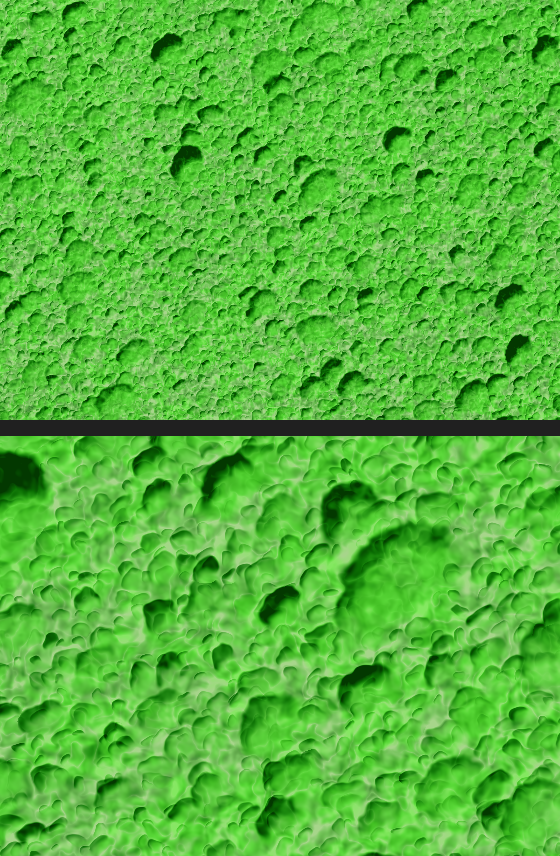
Top: the whole. Bottom: its middle third, enlarged.
Write a Shadertoy shader that draws this texture.

```glsl
#define LIGHT_DIR vec2(-0.6, 0.8)
#define GRAIN_ANGLE 0.65
#define SURFACE_TONE 0.78
#define FLOOR_TONE 0.66
#define SHADOW_DEPTH 0.66
#define ROUGHNESS 0.85
#define STRANDS 0.20
#define GRIT 0.26
#define PALENESS 1.0
#define LAYERS 5

const vec3 RAMP[6] = vec3[6](
    vec3(0.01, 0.22, 0.00), vec3(0.04, 0.43, 0.01), vec3(0.14, 0.60, 0.07),
    vec3(0.25, 0.74, 0.13), vec3(0.35, 0.85, 0.22), vec3(0.52, 0.91, 0.38));
const vec3 PALE_TINT = vec3(0.09, -0.05, 0.11);

vec3 hash3(vec2 p) {
    vec3 q = fract(p.xyx * vec3(0.1031, 0.1030, 0.0973));
    q += dot(q, q.yxz + 33.33);
    return fract((q.xxy + q.yzz) * q.zyx);
}

float noise(vec2 p) {
    vec2 i = floor(p), f = fract(p);
    f = f * f * (3.0 - 2.0 * f);
    vec2 e = vec2(0.0, 1.0);
    return mix(mix(hash3(i).x, hash3(i + e.yx).x, f.x),
               mix(hash3(i + e.xy).x, hash3(i + e.yy).x, f.x), f.y);
}

float fbm(vec2 p) {
    float sum = 0.0, amp = 0.5;
    for (int i = 0; i < 3; i++) {
        sum += amp * noise(p);
        p = mat2(1.6, 1.2, -1.2, 1.6) * p + 7.3;
        amp *= 0.6;
    }
    return sum;
}

mat2 rotation(float a) {
    float c = cos(a), s = sin(a);
    return mat2(c, -s, s, c);
}

// Nearest pit of a jittered grid: x = floor mask, y = shadow, z = lit side, w = rim
vec4 pitLayer(vec2 p, float density, float seed) {
    vec2 cell = floor(p), bestQ = vec2(9.0), bestLight = LIGHT_DIR;
    float bestDist = 9.0, bestDepth = 0.0;
    for (int y = -1; y <= 1; y++)
    for (int x = -1; x <= 1; x++) {
        vec2 id = cell + vec2(x, y);
        vec3 place = hash3(id + seed);
        vec3 shape = hash3(id + seed + 71.7);
        if (place.z > density) continue;
        mat2 turn = rotation(GRAIN_ANGLE + (shape.x - 0.5) * 1.1);
        float radius = mix(0.20, 0.42, shape.y * shape.y);
        vec2 q = turn * (p - id - 0.2 - 0.6 * place.xy);
        q /= radius * vec2(1.22, 0.9);
        float d = length(q);
        if (d < bestDist) {
            bestDist = d;
            bestQ = q;
            bestLight = turn * LIGHT_DIR;
            bestDepth = mix(0.2, 1.0, shape.z * shape.z);
        }
    }
    float lit = -dot(bestQ, bestLight);
    float soft = 0.10 + 0.16 * smoothstep(-0.3, 0.8, lit);
    float mask = 1.0 - smoothstep(1.0 - soft, 1.0 + soft, bestDist);
    float reach = length(bestQ + bestLight * bestDepth);
    float shadow = mask * smoothstep(0.6, 1.35, reach) * (0.55 + 0.6 * bestDepth);
    float rim = smoothstep(0.95, 1.1, bestDist) * (1.0 - smoothstep(1.1, 1.45, bestDist));
    return vec4(mask, shadow, lit, rim * smoothstep(0.1, 0.9, -lit));
}

void mainImage(out vec4 fragColor, in vec2 fragCoord) {
    vec2 p = fragCoord / iResolution.y;

    // Ragged outlines
    vec2 warp = vec2(fbm(p * 45.0), fbm(p * 45.0 + 51.0)) - 0.49;
    vec2 w = p + warp * 0.013;

    // Rough skin lit from the side, with thin strands and fine grit
    vec2 g = rotation(0.5) * p * 72.0 + warp;
    vec2 towardLight = rotation(0.5) * LIGHT_DIR * 0.4;
    float relief = fbm(g) - fbm(g + towardLight);
    float strand = 1.0 - abs(2.0 * noise(p * 105.0 + warp * 3.0) - 1.0);
    strand *= strand * strand;
    float grit = noise(rotation(1.1) * p * 165.0) - 0.5;
    float tone = SURFACE_TONE + ROUGHNESS * relief + STRANDS * (strand - 0.4) + GRIT * grit;
    float pale = 0.9 * strand + 1.1 * smoothstep(0.35, 0.65, fbm(p * 34.0 + 9.0)) - 0.6 * grit;

    // Pits, from the finest pores to the widest hollows
    float scale = 60.0;
    for (int i = 0; i < LAYERS; i++) {
        float k = float(i) / float(LAYERS - 1);
        vec4 pit = pitLayer(w * scale + float(i) * 13.7, mix(0.72, 0.40, k), float(i) * 19.0);
        float floorTone = FLOOR_TONE + 0.17 * pit.z + 0.55 * ROUGHNESS * relief;
        floorTone += 0.09 * (strand - 0.4) + 0.6 * GRIT * grit;
        tone = mix(tone, floorTone, pit.x * mix(0.4, 0.72, k));
        tone -= pit.y * SHADOW_DEPTH * mix(0.5, 0.95, k);
        tone += pit.w * 0.09;
        pale *= 1.0 - pit.x * mix(0.25, 0.7, k);
        pale += pit.w * 0.15;
        scale *= 0.62;
    }

    // Broad unevenness, then tone to colour
    tone += 0.10 * (fbm(p * 4.0) - 0.49);
    float level = clamp(tone, 0.0, 0.999) * 5.0;
    int band = int(level);
    vec3 color = mix(RAMP[band], RAMP[band + 1], fract(level));
    pale *= PALENESS * mix(1.15, 0.75, p.y) * smoothstep(0.15, 0.6, tone);
    color += PALE_TINT * clamp(pale, 0.0, 1.5);
    fragColor = vec4(clamp(color, 0.0, 1.0), 1.0);
}
```
